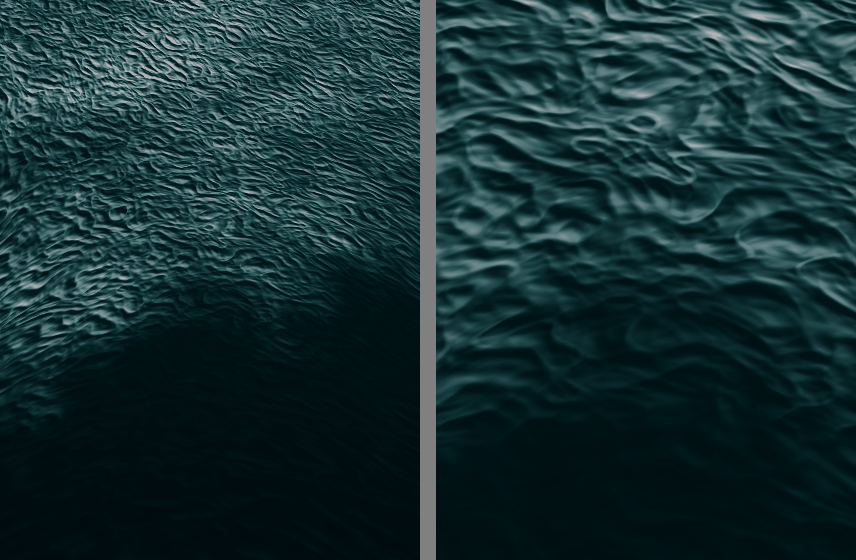
Left: the whole. Right: its middle third, enlarged.
A Shadertoy shader for this texture:

```glsl
// Dark teal sea seen from above: wind ripples catch pale light and fade into deep shadow.

float hash(vec2 p) {
    return fract(sin(dot(p, vec2(127.1, 311.7))) * 43758.5453);
}

vec2 randomDirection(vec2 cell) {
    float angle = 6.2832 * hash(cell);
    return vec2(cos(angle), sin(angle));
}

// Gradient noise, roughly -0.7 to 0.7
float noise(vec2 p) {
    vec2 i = floor(p), f = fract(p);
    vec2 u = f * f * f * (f * (f * 6.0 - 15.0) + 10.0);
    vec2 e = vec2(1.0, 0.0);
    float low = mix(dot(randomDirection(i), f),
                    dot(randomDirection(i + e.xy), f - e.xy), u.x);
    float high = mix(dot(randomDirection(i + e.yx), f - e.yx),
                     dot(randomDirection(i + e.xx), f - e.xx), u.x);
    return mix(low, high, u.y);
}

// Crest with a narrow rounded top
float ridge(vec2 p) {
    float n = noise(p);
    return 1.0 - 2.0 * sqrt(n * n + 0.0003);
}

// Main crests, crossing chop and fine capillary ripples
float waterHeight(vec2 q) {
    float h = ridge(q);
    h += 0.34 * ridge(vec2(1.7 * q.x - 0.4 * q.y, 1.9 * q.y + 0.9 * q.x) + 31.0);
    h += 0.13 * ridge(vec2(2.4 * q.x + q.y, 3.3 * q.y - 1.1 * q.x) + 57.0);
    return h;
}

// Coordinates along and across the crests, denser toward the far top edge
vec2 rippleSpace(vec2 p) {
    float fanned = 0.7 * (p.x - 0.36) * (p.x - 0.36);
    float slanted = 0.26 * p.x - 0.05;
    float y = p.y + mix(fanned, slanted, smoothstep(0.45, 0.9, p.y));
    vec2 q = vec2((p.x - 0.37) * (10.0 + 34.0 * p.y), y * (16.0 + 31.0 * y));
    return q + 0.55 * vec2(noise(q * 0.45), noise(q * 0.45 + 17.0));
}

float glow(vec2 p, vec2 center, vec2 radius) {
    vec2 d = (p - center) / radius;
    return exp(-dot(d, d));
}

// Broad patches of sky light over the water
float skyLight(vec2 p) {
    float shore = 0.28 + 0.19 * smoothstep(0.0, 0.4, p.x);
    float drift = 0.12 * noise(p * 5.0) + 0.08 * noise(p * 13.0 + 9.0);
    float light = smoothstep(-0.08, 0.19, p.y - shore + drift);
    light *= 1.0 + 0.55 * noise(vec2(p.x * 4.0 - p.y * 3.0, p.y * 9.0) + 5.0);
    light *= 1.0 - 0.5 * glow(p, vec2(0.12, 0.71), vec2(0.16, 0.06));
    light *= 1.0 - 0.55 * glow(p, vec2(0.76, 0.63), vec2(0.13, 0.13));
    light *= 1.0 + 0.6 * glow(p, vec2(0.19, 0.85), vec2(0.17, 0.06));
    light *= 1.0 + 0.45 * glow(p, vec2(0.38, 0.95), vec2(0.25, 0.1));
    light *= 1.0 + 0.3 * glow(p, vec2(0.42, 0.61), vec2(0.14, 0.08));
    return light;
}

void mainImage(out vec4 fragColor, in vec2 fragCoord) {
    vec2 p = fragCoord / iResolution.y;
    vec2 q = rippleSpace(p);
    float light = skyLight(p) * (1.0 + 0.7 * noise(q * vec2(0.3, 0.4) + 83.0));

    // Faces tilted away from the viewer mirror the sky
    float slope = waterHeight(q) - waterHeight(q + vec2(0.05, 0.15));
    float facing = clamp(0.5 + 1.15 * slope, 0.0, 1.25);

    // Thin broken glints along the crests
    float glint = smoothstep(0.84, 0.95, ridge(q)) * smoothstep(0.0, 0.3, noise(q * 0.6 + 71.0));

    // Faint swell left in the shadowed water
    float swell = max(0.0, noise(vec2(p.x * 16.0 - p.y * 7.0, p.y * 20.0) + 43.0));
    float deep = 0.042 + 0.02 * smoothstep(0.0, 0.5, p.y) + 0.03 * swell * facing;

    float tone = deep + (light + 0.03) * (0.02 + 0.55 * pow(facing, 1.7) + 0.14 * glint);
    tone -= 0.55 * max(0.0, tone - 0.46);
    tone = min(tone, 0.7);

    // Teal in the shadows, pale grey in the highlights
    float red = 1.15 * tone * tone + 0.24 * tone - 0.03;
    fragColor = vec4(max(red, 0.0), tone, tone + 0.012, 1.0);
}
```
